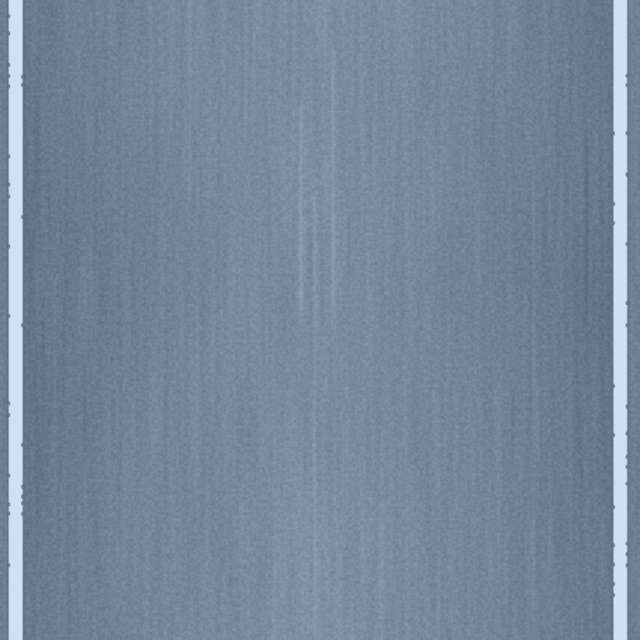
This texture is drawn by a WebGL 2 fragment shader. Its source:

```glsl
#version 300 es
precision highp float;
// Brushed blue-grey steel sheet with fine vertical scratches and two pale side rails.

uniform vec2 u_resolution;
out vec4 outColor;

const vec3 STEEL_DARK = vec3(0.395, 0.455, 0.525);
const vec3 STEEL_LIGHT = vec3(0.488, 0.550, 0.622);
const vec3 RAIL_PALE = vec3(0.815, 0.875, 0.945);
const vec3 RAIL_RIM = vec3(0.36, 0.42, 0.49);

// Each scratch: x, lower y, upper y, brightness
const int SCRATCH_COUNT = 11;
const vec4 SCRATCHES[SCRATCH_COUNT] = vec4[](
  vec4(0.470, 0.500, 0.840, 0.060), vec4(0.520, 0.515, 0.930, 0.042),
  vec4(0.492, 0.000, 0.700, 0.030), vec4(0.385, 0.800, 1.000, 0.032),
  vec4(0.297, 0.680, 1.020, 0.025), vec4(0.834, 0.000, 0.740, 0.022),
  vec4(0.668, 0.810, 0.900, -0.045), vec4(0.545, 0.560, 0.670, -0.038),
  vec4(0.133, 0.280, 0.440, -0.035), vec4(0.801, 0.270, 0.390, -0.032),
  vec4(0.917, 0.510, 0.790, -0.028));

float hash(vec2 p) {
  vec3 q = fract(vec3(p.xyx) * 0.1031);
  q += dot(q, q.yzx + 33.33);
  return fract((q.x + q.y) * q.z);
}

float cornerSlope(vec2 cell, vec2 offset) {
  float angle = 6.2832 * hash(cell);
  return dot(vec2(cos(angle), sin(angle)), offset);
}

float gradientNoise(vec2 p) {
  vec2 cell = floor(p), f = fract(p);
  vec2 w = f * f * f * (f * (f * 6.0 - 15.0) + 10.0);
  vec2 ex = vec2(1.0, 0.0), ey = vec2(0.0, 1.0);
  float low = mix(cornerSlope(cell, f), cornerSlope(cell + ex, f - ex), w.x);
  float high = mix(cornerSlope(cell + ey, f - ey), cornerSlope(cell + 1.0, f - 1.0), w.x);
  return mix(low, high, w.y);
}

// Soft vertical line that fades at both ends
float scratch(vec2 p, vec4 s) {
  float d = (p.x - s.x) / 0.0028;
  float ends = smoothstep(s.y - 0.02, s.y + 0.03, p.y)
             * (1.0 - smoothstep(s.z - 0.04, s.z + 0.03, p.y));
  return s.w * exp(-d * d) * ends;
}

// Layers of grain and stretched brushing
float brushedGrain(vec2 p) {
  float grain = 0.052 * gradientNoise(p * 215.0)
              + 0.030 * gradientNoise(p * 110.0 + 37.0);
  float brushing = 0.030 * gradientNoise(p * vec2(125.0, 4.5) + 11.0)
                 + 0.018 * gradientNoise(p * vec2(48.0, 2.5) + 71.0);
  float clouds = 0.012 * gradientNoise(p * vec2(7.0, 4.0) + 5.0);
  return grain + brushing + clouds;
}

// Sparse nicks along one rail edge, one possible per row
float nicks(vec2 p, float edgeX, float seed) {
  float rows = 64.0;
  float row = floor(p.y * rows);
  float present = step(0.78, hash(vec2(row, seed)));
  float y = (row + 0.3 + 0.4 * hash(vec2(row, seed + 9.0))) / rows;
  float d = length((p - vec2(edgeX, y)) / vec2(0.0034, 0.0042));
  return present * (1.0 - smoothstep(0.5, 1.1, d));
}

vec3 addRail(vec3 color, vec2 p, float left, float right, float seed, float pixel) {
  float d = abs(p.x - 0.5 * (left + right)) - 0.5 * (right - left);
  float soft = max(pixel, 0.0018);
  float rim = exp(-pow((d - 0.0015) / 0.0022, 2.0));
  color = mix(color, RAIL_RIM, 0.5 * rim);
  color = mix(color, RAIL_PALE, 1.0 - smoothstep(-soft, soft, d));
  float chips = max(nicks(p, left, seed), nicks(p, right, seed + 23.0));
  return mix(color, RAIL_RIM, 0.75 * chips);
}

void main() {
  vec2 p = gl_FragCoord.xy / u_resolution;
  float pixel = 1.0 / u_resolution.x;

  // Broad sheen, brightest down the middle
  float sheen = 1.0 - pow(min(abs(p.x - 0.495) / 0.475, 1.0), 1.6);
  vec3 color = mix(STEEL_DARK, STEEL_LIGHT, sheen);
  color += 0.012 * (abs(p.y - 0.5) * 2.0 - 0.4);

  // Narrow margins outside the rails
  float margin = max(1.0 - smoothstep(0.010, 0.014, p.x), smoothstep(0.979, 0.983, p.x));
  color = mix(color, vec3(0.45, 0.51, 0.58), 0.7 * margin);

  // Surface texture
  color += brushedGrain(p);
  for (int i = 0; i < SCRATCH_COUNT; i++) color += scratch(p, SCRATCHES[i]);

  // Side rails
  color = addRail(color, p, 0.0135, 0.0355, 3.0, pixel);
  color = addRail(color, p, 0.9585, 0.9800, 51.0, pixel);
  outColor = vec4(clamp(color, 0.0, 1.0), 1.0);
}
```
